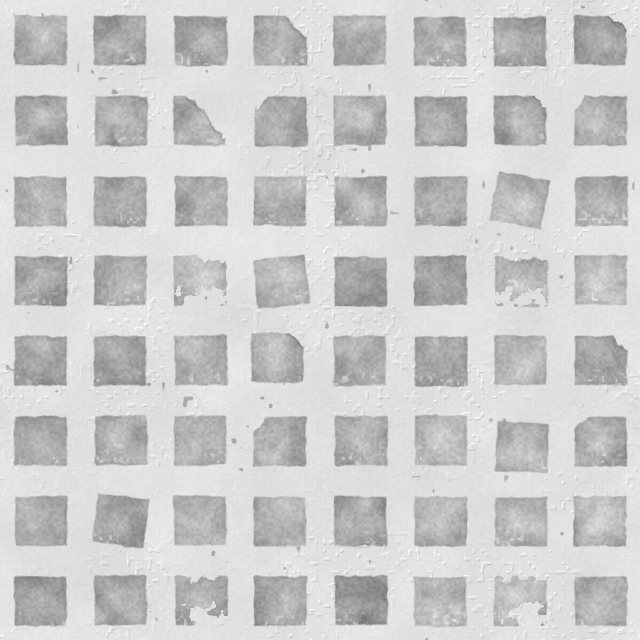
Write a Shadertoy shader that draws this pattern.

```glsl
// Weathered grey square tiles set in rough pale plaster, a seamless 8 by 8 grid.

const float GRID = 8.0;                          // tiles across and down
const vec2  TILE_HALF = vec2(0.326, 0.308);      // half size, in cells
const vec2  TILE_CENTRE = vec2(0.508, 0.488);
const float CORNER_RADIUS = 0.015;
const float EDGE_ROUGHNESS = 0.045;
const float PLASTER_TONE = 0.885;
const float TILE_TONE = 0.685;
const float TONE_SPREAD = 0.06;
const float MOTTLE = 0.30;
const float GRAIN = 0.09;
const float FLECK_SIZE = 0.0016;                 // in canvas units

float hash(vec2 p, float seed) {
    uvec3 v = uvec3(ivec3(p, seed)) * 1664525u + 1013904223u;
    v.x += v.y * v.z; v.y += v.z * v.x; v.z += v.x * v.y;
    v ^= v >> 16u;
    v.x += v.y * v.z;
    return float(v.x >> 8u) / 16777216.0;
}

// Value noise that wraps over the unit square
float noise(vec2 uv, float period, float seed) {
    vec2 i = floor(uv * period), f = fract(uv * period);
    f = f * f * (3.0 - 2.0 * f);
    vec2 a = mod(i, period), b = mod(i + 1.0, period);
    return mix(mix(hash(a, seed), hash(vec2(b.x, a.y), seed), f.x),
               mix(hash(vec2(a.x, b.y), seed), hash(b, seed), f.x), f.y);
}

float fbm(vec2 uv, float period, float seed) {
    float sum = 0.0, amp = 0.52;
    for (int i = 0; i < 4; i++) {
        sum += amp * noise(uv, period, seed + float(i));
        period *= 2.0;
        amp *= 0.5;
    }
    return sum;
}

float sdBox(vec2 p, vec2 halfSize) {
    vec2 d = abs(p) - halfSize;
    return length(max(d, 0.0)) + min(max(d.x, d.y), 0.0);
}

// Clockwise tilt of the few loosened tiles; cells count from the top left
float tileTilt(vec2 cell) {
    if (cell == vec2(6, 2)) return 0.19;
    if (cell == vec2(1, 6)) return 0.12;
    if (cell == vec2(3, 3)) return -0.11;
    if (cell == vec2(6, 5)) return 0.04;
    return (hash(cell, 3.0) - 0.5) * 0.02;
}

// Depth of the broken upper right corner
float chipDepth(vec2 cell) {
    if (cell == vec2(2, 1)) return 0.35;
    if (cell == vec2(6, 1)) return 0.10;
    if (mod(cell, 4.0) == vec2(3, 0)) return 0.13 + 0.07 * hash(cell, 5.0);
    return -0.1;
}

float fleckHeight(vec2 uv) {
    return smoothstep(0.70, 0.88, noise(uv, 150.0, 40.0));
}

float plasterTone(vec2 uv) {
    float cloud = fbm(uv, 12.0, 20.0) - 0.5;
    float rough = smoothstep(0.42, 0.62, fbm(uv, 10.0, 30.0));
    float relief = fleckHeight(uv) - fleckHeight(uv + FLECK_SIZE * vec2(-0.7, 1.0));
    float tone = PLASTER_TONE + 0.07 * cloud + 0.025 * (noise(uv, 256.0, 46.0) - 0.5);
    tone += relief * mix(0.02, 0.10, rough);
    // Hairline scratches and sparse dark pits
    float vein = abs(fbm(uv, 7.0, 50.0) - 0.5);
    tone -= 0.035 * (1.0 - smoothstep(0.0, 0.008, vein)) * rough;
    float pit = noise(uv, 90.0, 56.0) * smoothstep(0.55, 0.8, noise(uv, 24.0, 57.0));
    return tone - 0.22 * smoothstep(0.84, 0.95, pit);
}

void mainImage(out vec4 fragColor, in vec2 fragCoord) {
    vec2 uv = fragCoord / iResolution.xy;
    vec2 index = floor(uv * GRID);
    vec2 cell = vec2(index.x, GRID - 1.0 - index.y);
    vec2 kind = mod(cell, 4.0);
    float aa = 0.75 * GRID / iResolution.y + 0.006;

    // Placement
    vec2 p = fract(uv * GRID) - TILE_CENTRE;
    p -= 0.02 * (vec2(hash(cell, 1.0), hash(cell, 2.0)) - 0.5);
    if (cell == vec2(3, 4)) p -= vec2(-0.04, 0.035);
    if (cell == vec2(6, 5)) p -= vec2(0.025, -0.07);
    float tilt = tileTilt(cell), c = cos(tilt), s = sin(tilt);
    p = mat2(c, s, -s, c) * p;

    // Ragged square with broken corners and a flaked lower edge
    float ragged = fbm(uv, 72.0, 10.0) - 0.5;
    float d = sdBox(p, TILE_HALF - CORNER_RADIUS) - CORNER_RADIUS + EDGE_ROUGHNESS * ragged;
    float broken = dot(p - TILE_HALF, vec2(0.707)) + chipDepth(cell) + 0.14 * ragged;
    float nickDepth = kind == vec2(3, 1) ? 0.11 : -0.1;
    float nick = dot(p - TILE_HALF * vec2(-1, 1), vec2(-0.707, 0.707)) + nickDepth + 0.12 * ragged;
    d = max(d, max(broken, nick));
    bool eroded = kind == vec2(2, 3);
    if (eroded) {
        float flake = 1.0 - length((p - vec2(0.06, -0.23)) / vec2(0.26, 0.13));
        d = max(d, 0.13 * flake + 0.5 * ragged);
        d = max(d, p.y - 0.28 + 0.25 * ragged);
    }
    float tileMask = 1.0 - smoothstep(-aa, aa, d);

    // Worn face: pale cloudy middle, darker rim, fine grain
    float tone = TILE_TONE + TONE_SPREAD * (hash(cell, 4.0) - 0.5);
    if (eroded) tone += 0.05;
    if (kind == vec2(0, 3)) tone -= 0.065;
    tone += MOTTLE * (fbm(uv, 28.0, 60.0) - 0.5);
    tone += 0.05 * (1.0 - smoothstep(0.05, 0.26, length(p))) - 0.01;
    tone -= 0.035 * smoothstep(-0.07, 0.0, d);
    tone -= 0.09 * smoothstep(-0.05, 0.0, broken);
    tone += GRAIN * (noise(uv, 256.0, 70.0) - 0.5);
    float dusty = smoothstep(0.05, -0.3, p.y) * smoothstep(0.45, 0.6, fbm(uv, 20.0, 76.0));
    tone += 0.14 * dusty * smoothstep(0.62, 0.85, noise(uv, 190.0, 72.0));

    fragColor = vec4(vec3(clamp(mix(plasterTone(uv), tone, tileMask), 0.0, 1.0)), 1.0);
}
```
